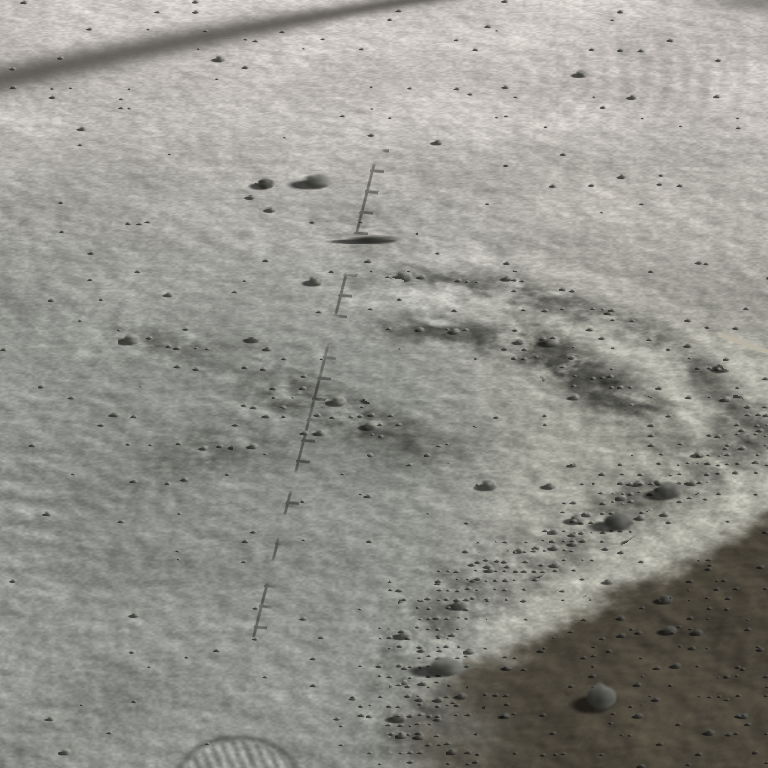
Write a WebGL 1 fragment shader that draws this texture.

```glsl
precision highp float;
uniform vec2 u_resolution;

const vec3 NEAR_DUST = vec3(0.54, 0.55, 0.53);
const vec3 FAR_DUST = vec3(0.77, 0.75, 0.73);
const vec3 WARM_DUST = vec3(0.72, 0.70, 0.64);
const vec3 SHADOW_SOIL = vec3(0.26, 0.24, 0.20);
const vec3 DARK_SOIL = vec3(0.25, 0.25, 0.23);
const vec3 STONE_LIT = vec3(0.66, 0.66, 0.63);
const vec2 RUT_CENTER = vec2(0.52, 0.40);
const vec2 RUT_RADII = vec2(0.45, 0.24);
const vec2 LIGHT = vec2(0.75, 0.66);
const float RELIEF = 0.62;
const float GRAIN = 0.13;

float hash(vec2 p) {
  vec3 q = fract(p.xyx * 0.1031);
  q += dot(q, q.yzx + 33.33);
  return fract((q.x + q.y) * q.z);
}

float noise(vec2 p) {
  vec2 i = floor(p), f = fract(p);
  f = f * f * (3.0 - 2.0 * f);
  return mix(mix(hash(i), hash(i + vec2(1, 0)), f.x),
             mix(hash(i + vec2(0, 1)), hash(i + 1.0), f.x), f.y);
}

float fbm(vec2 p) {
  float sum = 0.0, amp = 0.5;
  for (int i = 0; i < 5; i++) {
    sum += amp * noise(p);
    p = mat2(1.7, 1.1, -1.1, 1.7) * p + 7.3;
    amp *= 0.52;
  }
  return sum;
}

float band(float d, float width) { return exp(-d * d / (width * width)); }

// Soft elliptical spot, tilted by a slope
float spot(vec2 p, vec2 center, vec2 size, float slope) {
  vec2 d = p - center;
  d.y -= slope * d.x;
  d /= size;
  return exp(-dot(d, d));
}

// One shaded stone with its shadow on the ground
vec3 stone(vec3 col, vec2 p, vec2 center, vec2 size, float tone) {
  vec2 d = (p - center) / size;
  float soft = 0.08 + 1.2 / (u_resolution.y * size.y);
  float shadowDist = length((d + vec2(0.8, 0.55)) / vec2(1.5, 0.7));
  col *= 1.0 - 0.6 * (1.0 - smoothstep(0.6, 1.15, shadowDist));
  float bump = noise(d * 2.0 + center * 91.0) - 0.5;
  float lit = smoothstep(-0.8, 1.0, dot(d, LIGHT) + 0.5 * bump);
  float cover = 1.0 - smoothstep(1.0 - soft, 1.0 + soft, length(d) + 0.25 * bump);
  return mix(col, mix(DARK_SOIL, STONE_LIT, lit) * tone, cover);
}

// Scattered pebbles, one candidate per cell
vec3 pebbles(vec3 col, vec2 p, float scale, float density, float tone) {
  vec2 id = floor(p * scale);
  if (hash(id + scale) > density) return col;
  vec2 jitter = vec2(hash(id + 17.0), hash(id + 43.0));
  float size = mix(0.08, 0.22, hash(id + 71.0)) / scale;
  return stone(col, p, (id + 0.42 + 0.3 * jitter) / scale, size * vec2(1.2, 0.85), tone);
}

void main() {
  vec2 uv = gl_FragCoord.xy / u_resolution;
  float px = 1.0 / u_resolution.y;
  vec2 ground = vec2(uv.x, uv.y * (1.45 + 0.7 * uv.y));
  float broad = fbm(ground * 7.0);
  float clump = fbm(ground * 24.0 + 11.0);

  // Dust gradient
  float far = smoothstep(0.42, 0.98, uv.y + 0.08 * (uv.x - 0.5));
  vec3 col = mix(NEAR_DUST, FAR_DUST, far);
  col = mix(col, WARM_DUST, 0.45 * smoothstep(0.45, 0.8, uv.x) * (1.0 - far));
  col *= 0.86 + 0.28 * broad;

  // Curved ruts and rough soil
  vec2 warped = uv + 0.035 * (vec2(broad, clump) - 0.5);
  float ring = length((warped - RUT_CENTER) / RUT_RADII);
  float arc = smoothstep(0.40, 0.58, uv.x) * smoothstep(0.40, 0.48, uv.y);
  float rough = arc * (0.65 * band(ring - 1.0, 0.055) + 0.75 * band(ring - 0.73, 0.08));
  float ridge = arc * (band(ring - 0.88, 0.05) + 0.7 * band(ring - 1.11, 0.05));
  rough += 0.5 * spot(warped, vec2(0.74, 0.54), vec2(0.08, 0.04), -0.7);
  rough += 0.8 * spot(warped, vec2(0.44, 0.47), vec2(0.14, 0.034), -0.35);
  rough += 0.5 * spot(warped, vec2(0.20, 0.555), vec2(0.08, 0.018), 0.0);
  rough += 0.45 * spot(warped, vec2(0.26, 0.415), vec2(0.07, 0.035), 0.2);
  rough += 0.4 * spot(warped, vec2(0.48, 0.70), vec2(0.05, 0.025), -0.2);

  // Banks beside the large shadow
  float edge = uv.y - 0.325 - 0.52 * (uv.x - 1.0);
  float bankSide = smoothstep(0.46, 0.58, uv.x);
  float rubble = bankSide * band(edge - 0.11 + 0.05 * (broad - 0.5), 0.045);
  rubble += spot(uv, vec2(0.55, 0.08), vec2(0.065, 0.08), 0.3);
  rough += 0.5 * rubble;
  ridge += 0.7 * bankSide * band(edge - 0.045, 0.03);
  col *= 1.0 + 0.17 * ridge;
  col = mix(col, DARK_SOIL, clamp(rough * smoothstep(0.25, 0.68, clump), 0.0, 0.85));

  // Fine relief and grain
  vec2 fine = ground * 42.0;
  float slope = fbm(fine) - fbm(fine + LIGHT * 0.5);
  col *= 1.0 + RELIEF * slope * (0.7 + 0.8 * rough) * (1.0 - 0.4 * far);
  col *= 1.0 + GRAIN * (noise(ground * 230.0) - 0.5);

  // Tyre ripples, boot print and left scuffs
  float ripples = sin(240.0 * length((uv - vec2(0.62, 0.9)) * vec2(1, 1.5)) + 5.0 * broad);
  col *= 1.0 + 0.05 * ripples * spot(uv, vec2(0.84, 0.89), vec2(0.17, 0.055), 0.1);
  float sole = length((uv - vec2(0.31, -0.015)) / vec2(0.078, 0.055));
  float tread = sin(430.0 * (uv.x + 0.45 * uv.y)) * (1.0 - smoothstep(0.85, 0.95, sole));
  col *= 1.0 + 0.13 * tread - 0.25 * band(sole - 1.0, 0.07);
  float scuff = sin(210.0 * (uv.y + 0.22 * uv.x) + 9.0 * broad);
  col *= 1.0 + 0.12 * scuff * spot(uv, vec2(0.03, 0.33), vec2(0.07, 0.09), 0.0);

  // Narrow ladder-shaped track
  float along = uv.y - 0.17;
  float side = uv.x - 0.33 - 0.255 * along;
  float rung = abs(fract(along / 0.027 + 3.0 * side) - 0.5) * 0.027;
  float line = min(abs(side), rung + step(0.009, abs(side - 0.006)));
  float track = 1.0 - smoothstep(0.0008, 0.0016 + px, line);
  track *= step(0.0, along) * step(along, 0.64) * smoothstep(0.25, 0.5, noise(uv * 35.0));
  col *= 1.0 - 0.36 * track;

  // Large lower shadow and thin upper shadow
  float shade = 1.0 - smoothstep(-0.025, 0.025, edge + 0.06 * (clump - 0.5));
  shade *= smoothstep(0.47, 0.69, uv.x + 0.22 * (broad - 0.5));
  vec3 soil = SHADOW_SOIL * (0.72 + 0.4 * broad + 0.22 * clump + 0.5 * slope);
  col = mix(col, soil, 0.95 * shade);
  float beam = uv.y - 0.896 - 0.225 * uv.x + 0.06 * uv.x * uv.x;
  float beamShade = band(beam, mix(0.019, 0.008, smoothstep(0.1, 0.6, uv.x)));
  beamShade *= 1.0 - smoothstep(0.62, 0.72, uv.x);
  beamShade += 0.7 * spot(uv, vec2(1), vec2(0.09, 0.018), 0.0);
  col = mix(col, vec3(0.33, 0.32, 0.30), 0.85 * beamShade);

  // Pebbles in decreasing sizes
  float tone = mix(1.0, 0.58, shade);
  float density = 0.025 + 0.5 * rubble + 0.22 * rough + 0.13 * shade;
  for (int i = 0; i < 3; i++) {
    float k = float(i);
    col = pebbles(col, uv + 0.013 * k, 26.0 * pow(1.75, k), density * (0.45 + 0.35 * k), tone);
  }

  // Larger stones and stick
  col = stone(col, uv, vec2(0.413, 0.764), vec2(0.017, 0.009), 0.85);
  col = stone(col, uv, vec2(0.346, 0.761), vec2(0.01, 0.007), 0.65);
  col = stone(col, uv, vec2(0.49, 0.688), vec2(0.028, 0.005), 0.6);
  col = stone(col, uv, vec2(0.805, 0.32), vec2(0.018, 0.011), 0.65);
  col = stone(col, uv, vec2(0.872, 0.361), vec2(0.016, 0.011), 0.75);
  col = stone(col, uv, vec2(0.58, 0.132), vec2(0.022, 0.012), 0.8);
  col = stone(col, uv, vec2(0.783, 0.092), vec2(0.018), 0.66);
  float stick = abs(uv.y - 0.565 + 0.36 * (uv.x - 0.935));
  float stickCover = (1.0 - smoothstep(0.002, 0.003 + px, stick)) * step(0.935, uv.x);
  col = mix(col, WARM_DUST, stickCover);

  gl_FragColor = vec4(clamp(col, 0.0, 1.0), 1.0);
}
```
